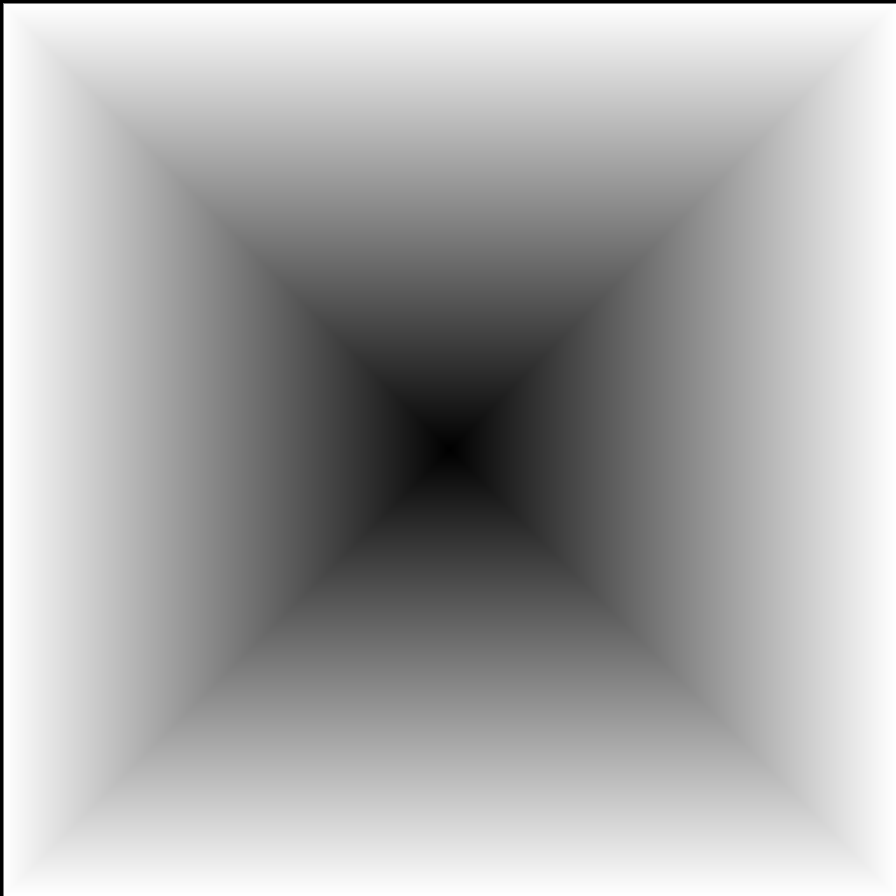
Write a Shadertoy shader that draws this texture map.

```glsl
// A square pyramid height map: grey rises evenly from a black centre to white rims.
// Chebyshev distance gives the nested squares; the ramp wraps round to black
// in a thin line along the left and top edges.

// Distance from the centre, measured in nested squares
float squareDistance(vec2 p) {
    return max(abs(p.x), abs(p.y));
}

void mainImage(out vec4 fragColor, in vec2 fragCoord) {
    vec2 uv = fragCoord / iResolution.xy;
    float cell = 1.0 / 256.0;

    // Linear ramp, its apex half a cell right of and below the middle
    vec2 apex = vec2(0.5 + 0.5 * cell, 0.5 - 0.5 * cell);
    float height = min(squareDistance(uv - apex) * 2.0 * 256.0 / 255.0, 1.0);

    // Black wrap line, one cell wide, with a pixel-wide soft edge
    float edgeDistance = min(uv.x, 1.0 - uv.y);
    float soft = 0.5 / min(iResolution.x, iResolution.y);
    float inside = smoothstep(cell - soft, cell + soft, edgeDistance);

    fragColor = vec4(vec3(height * inside), 1.0);
}
```
